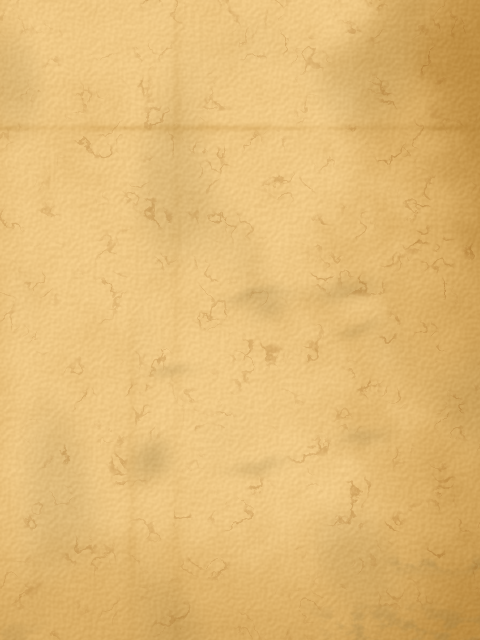
Give the GLSL for this texture, as a Shadertoy shader.

```glsl
// Aged parchment with soft folds, browned edges, grey smudges and hairline cracks.
#define LIGHT_PAPER vec3(0.945, 0.795, 0.535)
#define MID_PAPER vec3(0.870, 0.697, 0.412)
#define DARK_PAPER vec3(0.745, 0.555, 0.260)
#define SMUDGE_COLOR vec3(0.640, 0.520, 0.290)
#define CRACK_COLOR vec3(0.660, 0.440, 0.170)
#define GRAIN_SCALE 150.0
#define GRAIN_STRENGTH 0.034
#define CRACK_STRENGTH 0.42
#define SMUDGE_COUNT 9
#define FOLD_POS vec2(0.368, 0.800)
#define EDGE_AGE 0.92

vec2 hash2(vec2 p) {
    vec3 q = fract(p.xyx * vec3(0.1031, 0.1030, 0.0973));
    q += dot(q, q.yzx + 33.33);
    return fract((q.xx + q.yz) * q.zy);
}

float corner(vec2 cell, vec2 offset) {
    float angle = 6.2832 * hash2(cell).x;
    return dot(vec2(cos(angle), sin(angle)), offset);
}

// Gradient noise, roughly -0.7 to 0.7
float noise(vec2 p) {
    vec2 i = floor(p), f = fract(p);
    vec2 u = f * f * f * (f * (f * 6.0 - 15.0) + 10.0);
    vec2 e = vec2(0.0, 1.0);
    return mix(mix(corner(i, f), corner(i + e.yx, f - e.yx), u.x),
               mix(corner(i + e.xy, f - e.xy), corner(i + e.yy, f - e.yy), u.x), u.y);
}

float fbm(vec2 p) {
    float sum = 0.0, amp = 0.6;
    for (int k = 0; k < 5; k++) {
        sum += amp * noise(p);
        p = mat2(1.6, 1.2, -1.2, 1.6) * p + 17.3;
        amp *= 0.5;
    }
    return sum;
}

float bell(float d, float width) {
    return exp(-d * d / (width * width));
}

// Short broken hairlines along the zero contours of warped noise
float cracks(vec2 p, float scale) {
    vec2 q = p * scale + 0.8 * vec2(fbm(p * 32.0), fbm(p * 32.0 + 41.0));
    float line = 1.0 - smoothstep(0.015, 0.085, abs(noise(q)));
    return line * smoothstep(0.12, 0.42, noise(p * 19.0 + scale));
}

// Soft blots scattered around the middle of the sheet
float smudges(vec2 p) {
    float sum = 0.0;
    for (int k = 0; k < SMUDGE_COUNT; k++) {
        vec2 r = hash2(vec2(float(k) + 3.0, 7.0));
        vec2 s = hash2(vec2(float(k) + 5.0, 29.0));
        vec2 d = p - vec2(0.14 + 0.44 * r.x, 0.24 + 0.32 * r.y);
        d += 0.018 * vec2(fbm(p * 14.0), fbm(p * 14.0 + 9.0));
        d.y -= 0.15 * d.x;
        vec2 size = vec2(0.022 + 0.026 * s.x, 0.007 + 0.022 * s.y * s.y);
        sum += (0.14 + 0.22 * s.y) * exp(-dot(d / size, d / size));
    }
    return sum;
}

// Rough grey stains in the lower right
float moldStains(vec2 uv, vec2 p) {
    float rough = smoothstep(-0.08, 0.22, fbm(p * vec2(22.0, 34.0)));
    float strip = bell(uv.y - 0.117, 0.013) * smoothstep(0.79, 0.84, uv.x);
    float base = smoothstep(0.075, 0.02, uv.y) * smoothstep(0.58, 0.75, uv.x);
    float leftCorner = 0.6 * smoothstep(0.06, 0.0, uv.y) * smoothstep(0.16, 0.0, uv.x);
    return rough * (strip + base + leftCorner);
}

// Straight creases: one across, one down, and a fainter one low down
float folds(vec2 uv, vec2 p) {
    float wear = 0.7 + 0.7 * noise(p * 9.0);
    float across = bell(uv.y - FOLD_POS.y, 0.0045) + 0.3 * bell(uv.y - FOLD_POS.y + 0.004, 0.015);
    float down = bell(uv.x - FOLD_POS.x, 0.012) * (0.45 + 0.35 * smoothstep(0.78, 0.9, uv.y));
    float faint = 0.5 * bell(uv.x - 0.275, 0.010) * smoothstep(0.58, 0.45, uv.y);
    return wear * (across + down + faint);
}

void mainImage(out vec4 fragColor, in vec2 fragCoord) {
    vec2 uv = fragCoord / iResolution.xy;
    vec2 p = fragCoord / iResolution.y;
    float cloud = fbm(p * 5.0 + 2.0);
    float mottle = fbm(p * 24.0 + 60.0);

    // Browning, strongest along the right side and the foot
    float right = smoothstep(0.60, 1.04, uv.x + 0.13 * cloud);
    right *= 0.72 + 0.28 * smoothstep(0.3, 0.85, uv.y);
    float foot = smoothstep(0.24, -0.03, uv.y + 0.12 * cloud);
    float leftSide = smoothstep(0.06, -0.03, uv.x + 0.05 * cloud);
    float age = 0.11 + 0.20 * cloud + 0.13 * mottle;
    age += EDGE_AGE * pow(right, 1.35) + 0.48 * foot + 0.14 * leftSide;
    age += 0.24 * folds(uv, p);
    age = clamp(age, 0.0, 1.15);
    vec3 color = mix(LIGHT_PAPER, MID_PAPER, smoothstep(0.0, 0.5, age));
    color = mix(color, DARK_PAPER, smoothstep(0.4, 1.15, age));

    // Grey shadows, blots and stains
    float shade = 0.20 * smoothstep(0.05, 0.5, noise(p * vec2(5.5, 4.0) + 8.0));
    shade += smudges(p) + 0.36 * moldStains(uv, p);
    color = mix(color, SMUDGE_COLOR, min(shade, 0.55));

    // Hairline cracks, darker on the browned side
    float crack = max(cracks(p, 21.0), 0.7 * cracks(p + 3.7, 34.0));
    color = mix(color, CRACK_COLOR, CRACK_STRENGTH * crack * (0.65 + 0.5 * right));

    // Embossed grain lit from the upper left
    vec2 g = p * GRAIN_SCALE;
    float grain = noise(g) - noise(g + vec2(-0.35, 0.45)) + 0.4 * noise(g * 1.7);
    color += GRAIN_STRENGTH * grain * vec3(0.9, 1.0, 1.05);
    fragColor = vec4(clamp(color, 0.0, 1.0), 1.0);
}
```
